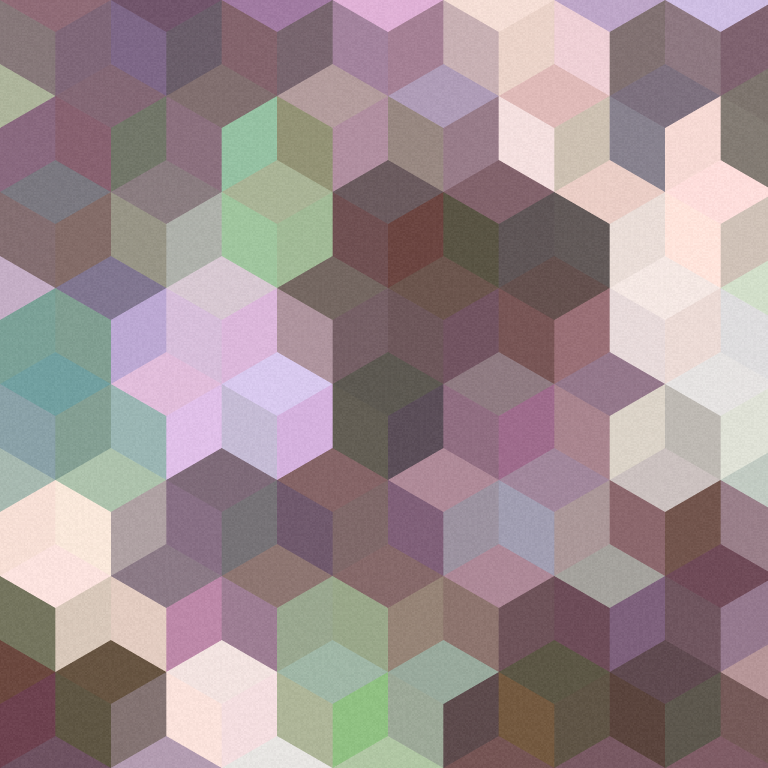
This background is drawn by a WebGL 2 fragment shader. Its source:

```glsl
#version 300 es
precision highp float;
// Tumbling-cube (rhombille) tiling in muted mauve, brown, cream, sage and lilac.
// Each hexagon splits into three flat rhombs; every rhomb takes its tint from
// soft clusters of palette colours, then gets its own shift and a fine grain.

#define SIDES 12.0        // rhomb edges per canvas height
#define CLUSTERS 5.0      // colour clusters per canvas height
#define CLUSTER_SPREAD 0.4
#define CLUSTER_FOCUS 8.0
#define RAGGED 0.4        // how far a face strays from its cluster
#define TINT_SHIFT 0.10
#define SHADE 0.09        // darkening of right-hand faces
#define GRAIN_CELLS 512.0
#define GRAIN 0.035
#define SAMPLES 3

uniform vec2 u_resolution;
out vec4 fragColor;

const float ROOT3 = sqrt(3.0);

const vec3 PALETTE[16] = vec3[16](
  vec3(0.37, 0.31, 0.30), vec3(0.46, 0.39, 0.42),   // umber, dark mauve
  vec3(0.50, 0.61, 0.60), vec3(0.89, 0.89, 0.88),   // teal, white
  vec3(0.38, 0.32, 0.31), vec3(0.51, 0.44, 0.48),   // umber, mauve
  vec3(0.84, 0.74, 0.86), vec3(0.57, 0.47, 0.52),   // lilac, rose mauve
  vec3(0.66, 0.74, 0.64), vec3(0.97, 0.90, 0.88),   // sage, cream
  vec3(0.41, 0.34, 0.36), vec3(0.49, 0.43, 0.46),   // plum, mauve
  vec3(0.97, 0.90, 0.89), vec3(0.68, 0.61, 0.65),   // cream, pale mauve
  vec3(0.86, 0.77, 0.88), vec3(0.85, 0.83, 0.87));  // lilac, mist

float hash(vec2 p) {
  return fract(sin(dot(p, vec2(127.1, 311.7))) * 43758.5453);
}

vec3 hash3(vec2 p) {
  return vec3(hash(p), hash(p + 17.3), hash(p + 41.9));
}

// An even, low-discrepancy walk through the palette keeps the shares balanced.
vec3 clusterColour(vec2 cell) {
  float u = fract(dot(cell, vec2(0.7549, 0.5698)) + 0.0375);
  return PALETTE[int(u * 16.0)];
}

// Blend of the nearby clusters, weighted by distance.
vec3 colourField(vec2 p) {
  vec2 home = floor(p);
  vec3 sum = vec3(0.0);
  float total = 0.0;
  for (int y = -1; y <= 1; y++) {
    for (int x = -1; x <= 1; x++) {
      vec2 cell = home + vec2(x, y);
      vec2 offset = (hash3(cell).xy - 0.5) * CLUSTER_SPREAD;
      vec2 d = p - cell - 0.5 - offset;
      float weight = exp(-CLUSTER_FOCUS * dot(d, d));
      sum += weight * clusterColour(cell);
      total += weight;
    }
  }
  return sum / total;
}

// Offset of p from the centre of its hexagon.
vec2 hexOffset(vec2 p) {
  vec2 period = vec2(ROOT3, 3.0);
  vec2 q = p - vec2(0.0, 1.0);
  vec2 a = mod(q + 0.5 * period, period) - 0.5 * period;
  vec2 b = mod(q, period) - 0.5 * period;
  return dot(a, a) < dot(b, b) ? a : b;
}

vec3 cubes(vec2 uv) {
  vec2 p = uv * SIDES;
  vec2 d = hexOffset(p);

  // Pick the top, left or right rhomb and number it.
  bool isTop = d.y > abs(d.x) / ROOT3;
  bool isRight = !isTop && d.x > 0.0;
  vec2 toFace = isTop ? vec2(0.0, 0.5) : vec2(sign(d.x) * ROOT3 * 0.25, -0.25);
  vec2 face = p - d + toFace;
  vec2 id = floor(face / vec2(ROOT3 * 0.25, 0.25) + 0.5);
  vec3 rnd = hash3(id);

  // Tint from the clusters, then shift chroma, hue and shade for this face.
  vec2 stray = (rnd.xy - 0.5) * RAGGED;
  vec3 colour = colourField(face / SIDES * CLUSTERS + stray);
  float luma = dot(colour, vec3(0.3, 0.59, 0.11));
  float calm = 1.0 - 0.65 * smoothstep(0.75, 0.92, luma);
  colour = mix(vec3(luma), colour, 1.0 + 0.7 * rnd.z);
  colour += (hash3(id + 5.7) - 0.5) * TINT_SHIFT * calm;
  if (isRight) colour -= SHADE * calm * hash(id + 71.0) * luma;
  return colour;
}

void main() {
  // Supersample the flat faces for smooth edges.
  vec3 colour = vec3(0.0);
  for (int y = 0; y < SAMPLES; y++) {
    for (int x = 0; x < SAMPLES; x++) {
      vec2 jitter = (vec2(x, y) + 0.5) / float(SAMPLES) - 0.5;
      colour += cubes((gl_FragCoord.xy + jitter) / u_resolution.y);
    }
  }
  colour /= float(SAMPLES * SAMPLES);

  // Paper grain.
  vec2 speck = floor(gl_FragCoord.xy / u_resolution.y * GRAIN_CELLS);
  colour += (hash(speck) - 0.5) * GRAIN;
  fragColor = vec4(clamp(colour, 0.0, 1.0), 1.0);
}
```
